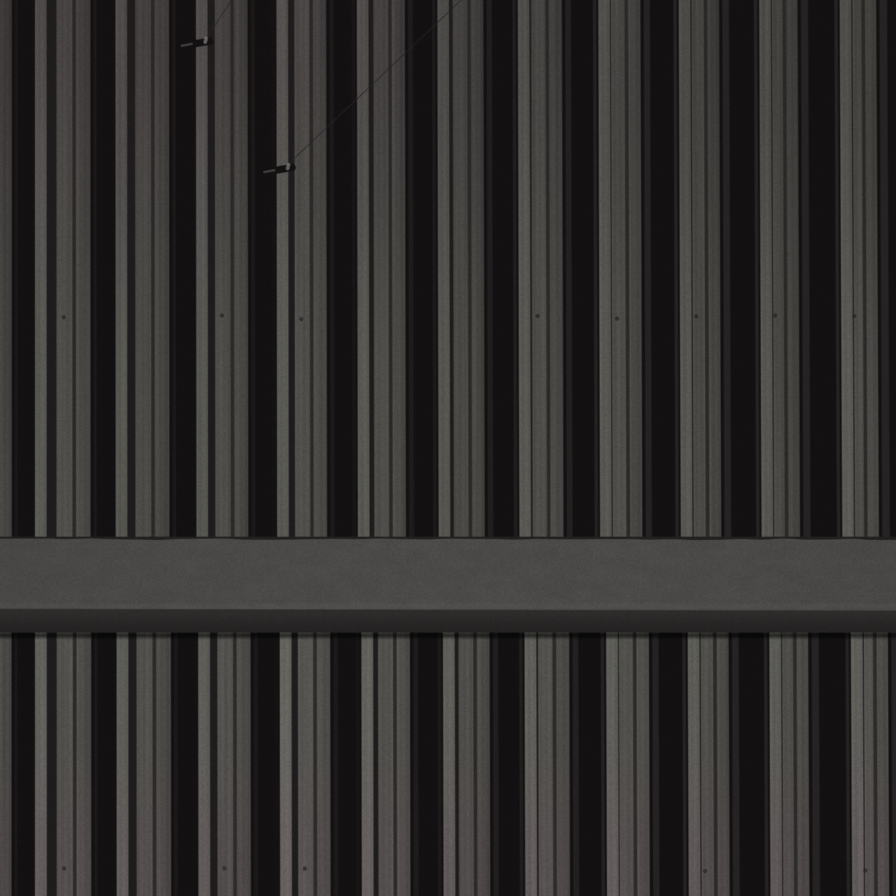
Write a WebGL 1 fragment shader that draws this texture.

```glsl
precision highp float;
// Dark ribbed metal cladding crossed by a horizontal steel beam.
// Each rib is a profile of soft bands whose edges drift with the rib index,
// as if seen from the left; grain, streaks, screws and two wires add wear.

uniform vec2 u_resolution;

#define RIB_ORIGIN 0.039
#define RIB_PITCH 0.0898
#define BEAM_TOP 0.401
#define BEAM_FOLD 0.3205
#define BEAM_BOTTOM 0.294
#define SHADOW_COLOR vec3(0.073, 0.064, 0.066)
#define WALL_COLOR vec3(0.145, 0.136, 0.136)
#define PANEL_COLOR vec3(0.305, 0.296, 0.286)
#define STRIP_COLOR vec3(0.350, 0.342, 0.330)
#define BEAM_COLOR vec3(0.282, 0.278, 0.270)
#define SOFFIT_COLOR vec3(0.165, 0.158, 0.156)
#define GRAIN 0.035

float hash(vec2 p) {
  vec3 q = fract(vec3(p.xyx) * 0.1031);
  q += dot(q, q.yzx + 33.33);
  return fract((q.x + q.y) * q.z);
}

float noise(vec2 p) {
  vec2 i = floor(p), f = fract(p);
  f = f * f * (3.0 - 2.0 * f);
  return mix(mix(hash(i), hash(i + vec2(1, 0)), f.x),
             mix(hash(i + vec2(0, 1)), hash(i + vec2(1, 1)), f.x), f.y);
}

// Soft-edged interval from a to b
float band(float x, float a, float b, float soft) {
  return smoothstep(a - soft, a + soft, x) - smoothstep(b - soft, b + soft, x);
}

// Coverage of a round-ended stroke
float stroke(vec2 p, vec2 a, vec2 b, float radius, float pixel) {
  vec2 d = b - a;
  float t = clamp(dot(p - a, d) / dot(d, d), 0.0, 1.0);
  return 1.0 - smoothstep(radius - pixel, radius + pixel, length(p - a - d * t));
}

vec3 cladding(vec2 uv, float pixel) {
  // Ribs fan out slightly downwards, with a small step behind the beam
  float below = step(uv.y, 0.34);
  float pitch = RIB_PITCH + 0.0005 * (1.0 - uv.y) + 0.0009 * below;
  float q = (uv.x - RIB_ORIGIN) / pitch + 0.1;
  float rib = floor(q);
  float u = fract(q) - 0.1;
  float soft = max(0.013, 0.7 * pixel / pitch);

  // Profile edges, shifting with the viewing angle
  float jitter = 0.012 * (hash(vec2(rib, 4.0)) - 0.5);
  float gapEnd = max(0.265 - 0.016 * rib, 0.155) + jitter;
  float groove = 0.487 - 0.0196 * rib + jitter;
  float ribEnd = 0.69 - 0.0235 * rib;
  float wallEnd = ribEnd + 0.075 + 0.006 * rib;
  float rightness = smoothstep(2.0, 8.0, rib);

  // Lighting and streaks along the sheet
  float light = mix(0.99, 0.87, smoothstep(0.55, 1.0, uv.y)) + 0.07 * below;
  light += 0.10 * (noise(vec2(uv.x * 230.0, uv.y * 5.0)) - 0.5);
  light += 0.08 * (hash(vec2(rib, 9.0)) - 0.5);
  light += 0.03 * sin(u * 88.0);
  float warm = max(smoothstep(0.6, 0.95, uv.y) * (1.0 - uv.x),
                   smoothstep(0.25, 0.0, uv.y));
  vec3 tint = mix(vec3(0.985, 1.005, 0.985), vec3(1.02, 0.98, 1.01), warm);

  // Recess, side wall and lip, then the lit faces
  vec3 col = SHADOW_COLOR;
  col = mix(col, WALL_COLOR, band(u, ribEnd + 0.04, wallEnd, soft) * mix(0.45, 1.0, rightness));
  col = mix(col, WALL_COLOR, band(u, -0.065, -0.025, soft) * rightness);
  col = mix(col, WALL_COLOR * 0.8, band(u, 0.14, gapEnd, soft));
  col = mix(col, STRIP_COLOR * light * tint, band(u, 0.0, 0.145, soft));
  float face = band(u, gapEnd, ribEnd, soft);
  float shade = 1.0 - 0.13 * smoothstep(groove, ribEnd, u);
  col = mix(col, PANEL_COLOR * light * shade * tint, face);
  col = mix(col, WALL_COLOR, 0.85 * band(u, groove - 0.022, groove + 0.022, soft));

  // Screw heads in two rows, some missing
  for (int k = 0; k < 2; k++) {
    float row = float(k);
    vec2 id = vec2(rib, row + 17.0);
    float height = mix(0.645, 0.030, row) + 0.006 * (hash(id) - 0.5);
    vec2 d = vec2((u - groove + 0.13) * pitch, uv.y - height);
    float present = step(0.35, hash(id + 5.0));
    float dotMask = 1.0 - smoothstep(0.0015, 0.0015 + 1.5 * pixel, length(d));
    col = mix(col, WALL_COLOR, 0.7 * present * dotMask);
  }

  // Contact shadows against the beam
  col *= 1.0 - 0.55 * band(uv.y, BEAM_BOTTOM - 0.006, BEAM_BOTTOM, 0.003);
  return col;
}

vec3 beam(vec2 uv, float pixel) {
  float mottling = noise(uv * vec2(60.0, 110.0)) - 0.5;
  vec3 face = BEAM_COLOR * (1.0 + 0.05 * mottling + 0.04 * sin(uv.x * 3.0));
  face *= 1.0 + 0.06 * band(uv.y, BEAM_FOLD, BEAM_FOLD + 0.006, 0.002);
  vec3 soffit = SOFFIT_COLOR * mix(0.85, 1.1, smoothstep(BEAM_BOTTOM, BEAM_FOLD, uv.y));
  float fold = BEAM_FOLD - 0.002 * uv.x;
  vec3 col = mix(soffit, face, smoothstep(fold - pixel, fold + pixel, uv.y));
  float lip = BEAM_TOP - 0.003 + 0.002 * (noise(vec2(uv.x * 40.0, 2.0)) - 0.5);
  return mix(col, SHADOW_COLOR * 1.3, 0.8 * smoothstep(lip - 0.001, lip + 0.001, uv.y));
}

// Wire running from a small bracket
vec3 wireAndClip(vec3 col, vec2 uv, vec2 clip, vec2 end, float pixel) {
  col = mix(col, WALL_COLOR, 0.7 * stroke(uv, clip + vec2(0.012, 0.007), end, 0.0006, pixel));
  col = mix(col, SHADOW_COLOR, stroke(uv, clip - vec2(0.010, 0.003), clip + vec2(0.014, 0.001), 0.004, pixel));
  col = mix(col, PANEL_COLOR, 0.8 * stroke(uv, clip - vec2(0.017, 0.004), clip - vec2(0.006, 0.002), 0.0012, pixel));
  return mix(col, STRIP_COLOR * 1.35, 0.8 * stroke(uv, clip + vec2(0.009, 0.0), clip + vec2(0.010, 0.004), 0.0020, pixel));
}

void main() {
  vec2 uv = gl_FragCoord.xy / u_resolution;
  float pixel = 1.0 / min(u_resolution.x, u_resolution.y);
  vec3 col = cladding(uv, pixel);
  col = wireAndClip(col, uv, vec2(0.220, 0.953), vec2(0.262, 1.005), pixel);
  col = wireAndClip(col, uv, vec2(0.312, 0.812), vec2(0.520, 1.005), pixel);
  col = mix(col, beam(uv, pixel), band(uv.y, BEAM_BOTTOM, BEAM_TOP, pixel));
  col *= 1.0 + 2.0 * GRAIN * (hash(floor(uv * 512.0)) - 0.5);
  gl_FragColor = vec4(col, 1.0);
}
```
